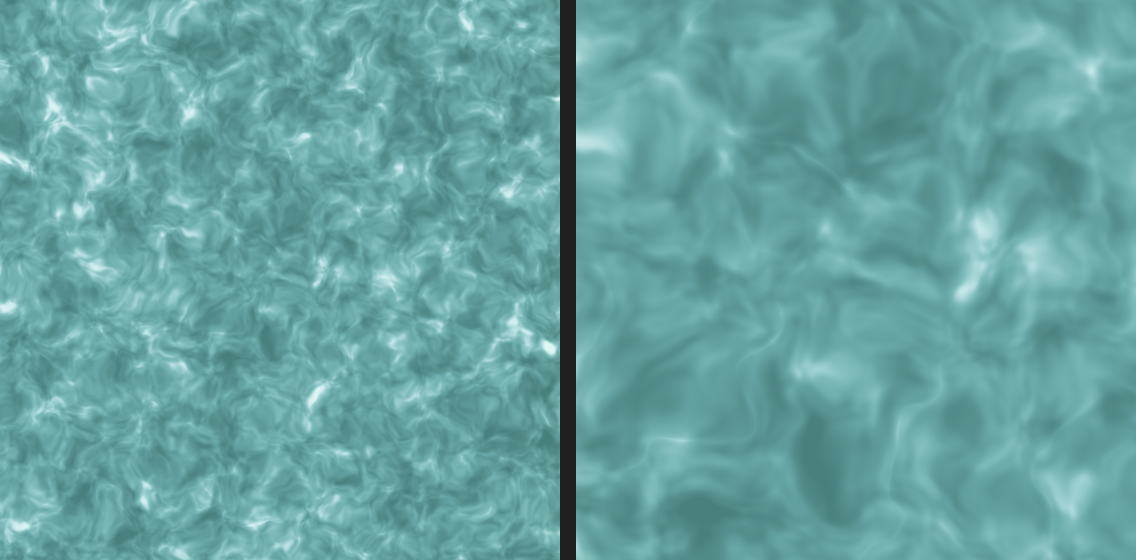
Left: the whole. Right: its middle third, enlarged.
This texture is drawn by a Shadertoy shader. Its source:

```glsl
// Teal marble: soft cloudy mottling crossed by faint webs and broken white veins.
// Unit-variance gradient noise is layered into one tone, measured in standard
// deviations, which then picks a colour from a ramp running from deep teal to white.

const vec3 DEEP  = vec3(0.28, 0.50, 0.49);
const vec3 SHADE = vec3(0.34, 0.57, 0.56);
const vec3 TEAL  = vec3(0.39, 0.63, 0.63);
const vec3 LIGHT = vec3(0.44, 0.69, 0.68);
const vec3 PALE  = vec3(0.51, 0.74, 0.74);
const vec3 MIST  = vec3(0.62, 0.82, 0.82);
const vec3 WHITE = vec3(0.80, 0.92, 0.93);
const vec3 GLOW  = vec3(0.88, 0.96, 0.96);

const int   OCTAVES = 6;
const float OCTAVE_GAIN[OCTAVES] = float[](0.30, 0.34, 0.50, 0.54, 0.40, 0.20);
const float CLOUD_SCALE = 3.2;            // cells across the canvas, first octave
const float STREAK_GAIN = 0.14;           // faint upright and level streaks
const float WEB_SCALE   = 8.0;
const float WEB_GAIN    = 0.8;
const vec2  VEIN_SCALE  = vec2(3.6, 2.6); // slightly upright veins
const float VEIN_WIDTH  = 0.13;           // in units of the vein noise
const float VEIN_GAIN   = 2.9;

// Integer hash to a vector in [-1, 1]
vec2 hashGradient(ivec2 cell) {
    uvec2 v = uvec2(cell) * 1664525u + 1013904223u;
    v.x += v.y * 1664525u;
    v.y += v.x * 1664525u;
    v ^= v >> 16u;
    v.x += v.y * 1664525u;
    v.y += v.x * 1664525u;
    v ^= v >> 16u;
    return vec2(v & 65535u) / 32767.5 - 1.0;
}

// Gradient noise scaled to a variance of about one
float noise(vec2 p) {
    ivec2 i = ivec2(floor(p));
    vec2 f = fract(p);
    vec2 w = f * f * f * (f * (f * 6.0 - 15.0) + 10.0);
    float a = dot(hashGradient(i), f);
    float b = dot(hashGradient(i + ivec2(1, 0)), f - vec2(1, 0));
    float c = dot(hashGradient(i + ivec2(0, 1)), f - vec2(0, 1));
    float d = dot(hashGradient(i + ivec2(1, 1)), f - vec2(1, 1));
    return 5.7 * mix(mix(a, b, w.x), mix(c, d, w.x), w.y);
}

vec2 noise2(vec2 p) {
    return vec2(noise(p + 17.3), noise(p + 71.9));
}

// Jagged displacement that roughens webs and veins
vec2 roughen(vec2 p) {
    return p + 0.016 * noise2(p * 8.0) + 0.008 * noise2(p * 19.0)
             + 0.003 * noise2(p * 43.0);
}

// Mottled ground, from broad patches down to fine grain
float clouds(vec2 p) {
    mat2 turn = mat2(0.8, 0.6, -0.6, 0.8);
    vec2 q = p * CLOUD_SCALE;
    float sum = 0.0;
    for (int i = 0; i < OCTAVES; i++) {
        sum += OCTAVE_GAIN[i] * noise(q);
        q = turn * q * 2.0 + 11.7;
    }
    float streaks = noise(p * vec2(46.0, 11.0) + 5.1) + noise(p * vec2(11.0, 46.0) + 29.4);
    return 0.92 * sum + STREAK_GAIN * streaks;
}

// Thin pale filaments, centred on zero
float webs(vec2 p) {
    return exp(-4.0 * abs(noise(p * WEB_SCALE + 43.7))) - 0.19;
}

// Sparse veins: noise zero lines, swelling and fading with a mask
float veins(vec2 p, vec2 rough) {
    float gate = smoothstep(0.4, 1.8, noise(p * 4.0 + 91.2));
    float width = VEIN_WIDTH * (0.5 + gate);
    float line = abs(noise(rough * VEIN_SCALE + 63.5)) / width;
    float core = exp(-line * line);
    float halo = 0.25 * exp(-0.5 * line);
    float breakup = clamp(0.85 + 0.25 * noise(p * 24.0 + 7.7), 0.2, 1.3);
    return gate * (core + halo) * breakup;
}

float ramp(float low, float high, float x) {
    return clamp((x - low) / (high - low), 0.0, 1.0);
}

vec3 marbleColour(float tone) {
    vec3 c = mix(DEEP, SHADE, ramp(-2.60, -1.23, tone));
    c = mix(c, TEAL,  ramp(-1.23, -0.27, tone));
    c = mix(c, LIGHT, ramp(-0.27, 0.52, tone));
    c = mix(c, PALE,  ramp(0.52, 1.23, tone));
    c = mix(c, MIST,  ramp(1.23, 1.88, tone));
    c = mix(c, WHITE, ramp(1.88, 2.70, tone));
    return mix(c, GLOW, ramp(2.70, 3.60, tone));
}

void mainImage(out vec4 fragColor, in vec2 fragCoord) {
    vec2 p = fragCoord / iResolution.y;
    vec2 rough = roughen(p);
    float tone = clouds(mix(p, rough, 0.5)) + WEB_GAIN * webs(rough)
               + VEIN_GAIN * veins(p, rough) - 0.08;
    fragColor = vec4(marbleColour(tone), 1.0);
}
```
